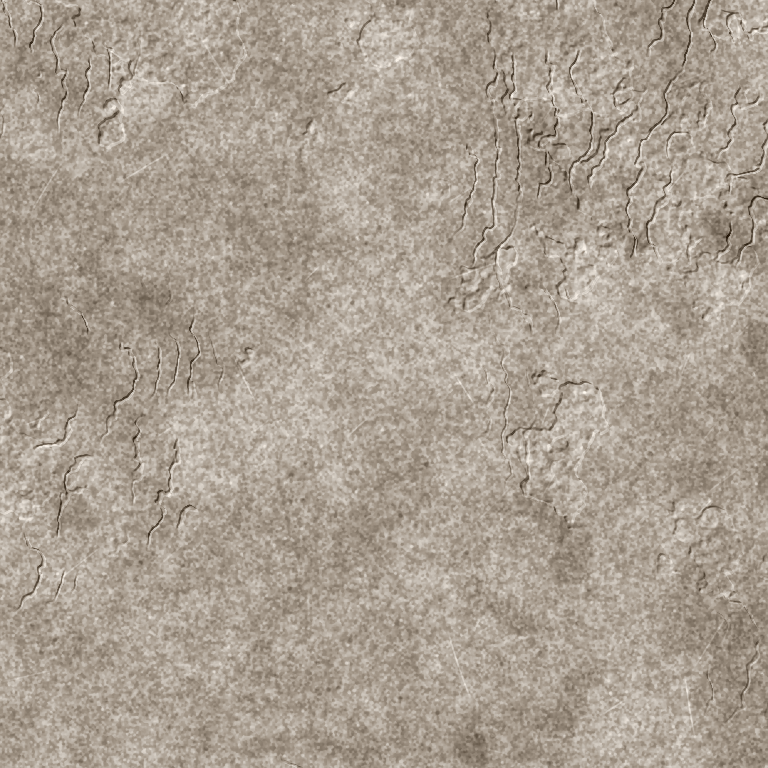
A WebGL 1 fragment shader for this texture:

```glsl
precision highp float;
uniform vec2 u_resolution;

vec3 hash(vec2 c) {
  vec3 a = fract(c.xyx * vec3(0.1031, 0.1030, 0.0973));
  a += dot(a, a.yxz + 33.33);
  return fract((a.xxy + a.yzz) * a.zyx);
}

// Smooth cellular noise: random cell values blended by distance
float cells(vec2 p) {
  vec2 base = floor(p), f = p - base;
  float sum = 0.0, total = 0.0;
  for (int y = -1; y <= 1; y++) {
    for (int x = -1; x <= 1; x++) {
      vec2 o = vec2(float(x), float(y));
      vec3 h = hash(base + o);
      vec2 d = o + 0.15 + 0.7 * h.xy - f;
      float w = exp(-5.0 * dot(d, d));
      sum += w * h.z;
      total += w;
    }
  }
  return sum / total;
}

float layeredCells(vec2 p) {
  float sum = 0.0, amp = 0.5;
  for (int i = 0; i < 5; i++) {
    sum += amp * cells(p);
    p = mat2(1.6, 1.2, -1.2, 1.6) * p + 3.7;
    amp *= 0.5;
  }
  return sum;
}

// x: height, y: chipped-away mask, z: surface roughness
vec3 relief(vec2 p) {
  float rough = layeredCells(p * 9.0 + 2.0);
  float damage = 0.6 * cells(p * 3.2 + 11.0) + 0.9 * rough;
  float chip = smoothstep(0.905, 0.93, damage);
  float depth = 0.08 + 0.5 * cells(p * 8.0 + 41.0);

  // Wavy, mostly upright cracks in a few patches
  float fold = sin(150.0 * p.x + 22.0 * rough + 5.0 * sin(8.0 * p.y + 3.0 * p.x));
  float cracked = smoothstep(0.64, 0.76, cells(p * 3.6 + 19.0))
                * smoothstep(0.4, 0.6, cells(p * 16.0 + 5.0));
  float groove = smoothstep(0.9, 1.0, fold) * cracked;

  float grit = (cells(p * 115.0) - 0.5) * 0.25 * chip;
  return vec3(grit - rough - depth * chip - 0.3 * groove, chip, rough);
}

// Thin pale scratches, mostly leaning to the right
float scratches(vec2 p) {
  float mark = 0.0;
  for (int i = 0; i < 38; i++) {
    vec3 a = hash(vec2(float(i), 3.0)), b = hash(vec2(float(i), 17.0));
    float angle = b.x < 0.75 ? 0.2 + a.z : 1.6 + 1.3 * a.z;
    vec2 along = vec2(cos(angle), sin(angle)), d = p - a.xy;
    float reach = 0.015 + 0.045 * b.y * b.y;
    float t = dot(d, along);
    float side = dot(d, vec2(-along.y, along.x)) + 1.5 * (b.z - 0.5) * t * t;
    float line = smoothstep(0.0018, 0.0003, abs(side));
    mark = max(mark, line * smoothstep(reach, reach * 0.5, abs(t)) * (0.35 + 0.65 * b.z));
  }
  return mark;
}

// Sparse round specks
float specks(vec2 p, float share) {
  vec3 h = hash(floor(p));
  float d = length(fract(p) - 0.3 - 0.4 * h.xy);
  return smoothstep(0.27, 0.08, d) * step(1.0 - share, h.z);
}

void main() {
  vec2 p = gl_FragCoord.xy / u_resolution.y;
  vec3 surface = relief(p);

  // Light from the upper left, with shadows deeper than highlights
  float slope = surface.x - relief(p + vec2(-0.0018, 0.0018)).x;
  float shade = slope < 0.0 ? max(1.3 * slope, -0.32) : min(0.9 * slope, 0.13);

  // Broad mottling and fine grain
  float tone = 0.668 + shade + 0.035 * surface.y;
  tone += 0.09 * (cells(p * 4.5 + 60.0) - 0.5) + 0.2 * (layeredCells(p * 14.0 + 80.0) - 0.484);
  tone += 0.13 * (cells(p * 150.0 + 9.0) - 0.5) + 0.2 * (cells(p * 310.0 + 4.0) - 0.5);

  // Stains, pits, pale flecks and scratches
  float stain = smoothstep(0.62, 0.85, cells(p * 22.0 + 33.0) + 0.4 * (surface.z - 0.484));
  tone -= 0.08 * stain * smoothstep(0.45, 0.7, cells(p * 5.0 + 27.0));
  tone -= 0.13 * specks(p * 62.0, 0.05);
  tone += 0.11 * specks(p * 85.0 + 7.0, 0.05);
  tone += 0.12 * scratches(p);

  vec3 stone = tone - vec3(0.0, 0.05, 0.108) + vec3(0.0, 0.02, 0.04) * smoothstep(0.6, 0.82, tone);
  gl_FragColor = vec4(clamp(stone, 0.0, 1.0), 1.0);
}
```
